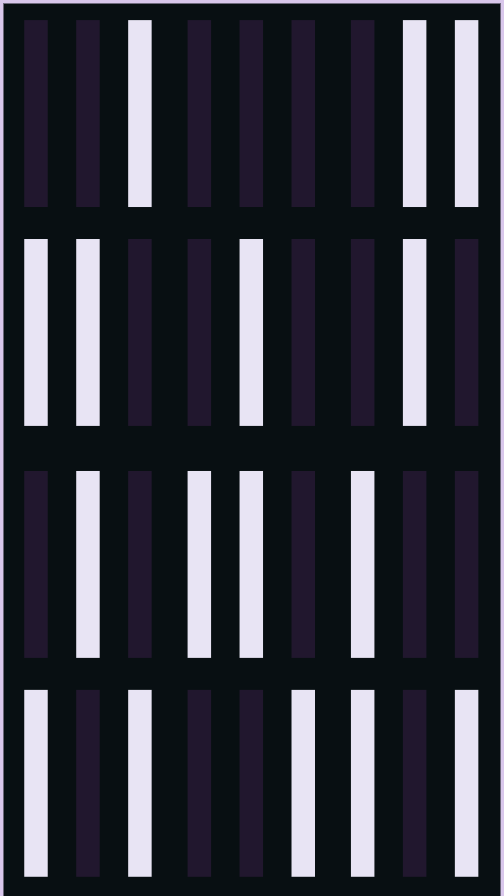
Reproduce this pattern procedurally as a WebGL 2 fragment shader.

```glsl
#version 300 es
precision highp float;
// A dark panel of upright bars, nine across and four down, some lit and some dim.
// Columns sit in three groups of three and rows in two pairs, found by rounding;
// a bit mask per row says which bars are lit. A pale frame runs along three sides.

#define CENTRE vec2(0.4986, 0.4995)       // middle of the bar layout
#define GROUP_PITCH vec2(0.3241, 0.5032)  // between groups of bars
#define BAR_PITCH vec2(0.1031, 0.2443)    // between bars inside a group
#define BAR_HALF vec2(0.0233, 0.1043)     // half width and half height
#define FRAME vec2(0.0069, 0.0039)        // frame thickness: sides, top
#define LIT_ROWS int[4](357, 90, 147, 388) // bottom row first, left bar = bit 0

uniform vec2 u_resolution;
out vec4 fragColor;

const vec3 BACKGROUND = vec3(0.03, 0.06, 0.07);
const vec3 DIM_BAR = vec3(0.13, 0.09, 0.18);
const vec3 LIT_BAR = vec3(0.91, 0.895, 0.955);
const vec3 FRAME_COLOUR = vec3(0.85, 0.78, 0.92);

// Smooth coverage from a signed distance in canvas units, one pixel wide
vec2 coverage(vec2 distance2) {
  return clamp(0.5 - distance2 * u_resolution, 0.0, 1.0);
}

// Nearest of three positions: -1, 0 or 1
float nearestOfThree(float x) {
  return clamp(floor(x + 0.5), -1.0, 1.0);
}

// Nearest of two positions: -0.5 or 0.5
float nearestOfTwo(float y) {
  return y < 0.0 ? -0.5 : 0.5;
}

void main() {
  vec2 uv = gl_FragCoord.xy / u_resolution;

  // Group first, then the bar within that group
  vec2 p = uv - CENTRE;
  vec2 group = vec2(nearestOfThree(p.x / GROUP_PITCH.x), nearestOfTwo(p.y));
  p -= group * GROUP_PITCH;
  vec2 bar = vec2(nearestOfThree(p.x / BAR_PITCH.x), nearestOfTwo(p.y));
  p -= bar * BAR_PITCH;

  // Lit state of this bar
  int column = int(3.0 * group.x + bar.x + 4.0);
  int row = int(2.0 * group.y + bar.y + 1.5);
  bool lit = ((LIT_ROWS[row] >> column) & 1) == 1;

  // Bar
  vec2 inside = coverage(abs(p) - BAR_HALF);
  vec3 colour = mix(BACKGROUND, lit ? LIT_BAR : DIM_BAR, inside.x * inside.y);

  // Frame on the left, right and top edges
  vec2 edge = coverage(vec2(min(uv.x, 1.0 - uv.x), 1.0 - uv.y) - FRAME);
  colour = mix(colour, FRAME_COLOUR, max(edge.x, edge.y));

  fragColor = vec4(colour, 1.0);
}
```
